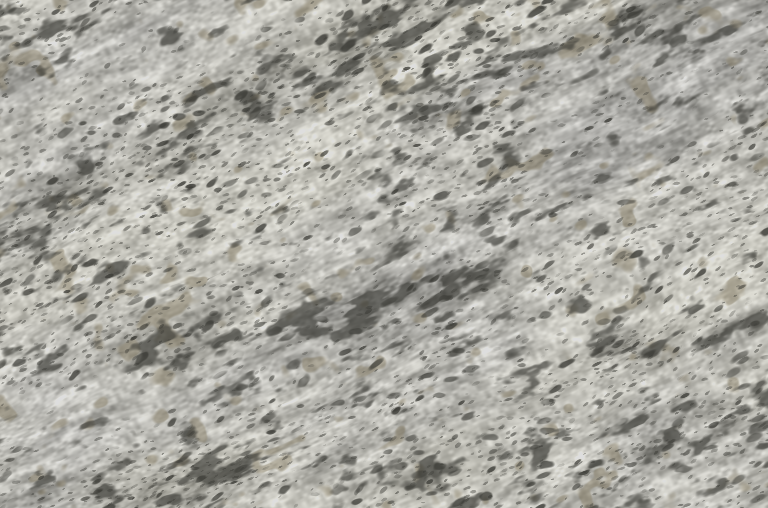
Reproduce this texture procedurally as a Shadertoy shader.

```glsl
// Pale grey granite with slanted grain, smoky veins and scattered dark mineral flecks.

const float GRAIN_ANGLE = 0.45;
const vec3 TINT = vec3(0.006, 0.003, -0.020);
const vec3 MICA = vec3(0.22, 0.22, 0.20);
const vec3 OCHRE = vec3(0.50, 0.46, 0.36);

// Vein segments: start xy, end xy, in canvas heights
const vec4 VEINS[7] = vec4[7](
    vec4(0.00, 0.57, 0.93, 1.02), vec4(0.85, 0.83, 1.38, 0.99),
    vec4(0.25, 0.32, 0.97, 0.42), vec4(1.22, 0.31, 1.52, 0.38),
    vec4(0.67, 0.05, 1.05, 0.16), vec4(0.08, 0.01, 0.48, 0.07),
    vec4(1.25, 0.10, 1.52, 0.22));

// Broad grey zones, laid out the same way
const vec4 ZONES[3] = vec4[3](
    vec4(0.00, 0.80, 0.45, 1.00), vec4(0.15, 0.17, 0.85, 0.38),
    vec4(1.12, 0.75, 1.52, 0.92));

float hash(vec2 p) {
    vec3 a = fract(p.xyx * 0.1031);
    a += dot(a, a.yzx + 33.33);
    return fract((a.x + a.y) * a.z);
}

float noise(vec2 p) {
    vec2 i = floor(p), f = fract(p);
    f = f * f * (3.0 - 2.0 * f);
    return mix(mix(hash(i), hash(i + vec2(1, 0)), f.x),
               mix(hash(i + vec2(0, 1)), hash(i + vec2(1, 1)), f.x), f.y);
}

float fbm(vec2 p, int octaves) {
    float sum = 0.0, total = 0.0, weight = 0.5;
    for (int i = 0; i < octaves; i++) {
        sum += weight * noise(p);
        total += weight;
        weight *= 0.5;
        p = p * 2.03 + 17.7;
    }
    return sum / total;
}

vec2 rotate(vec2 p, float angle) {
    float c = cos(angle), s = sin(angle);
    return vec2(c * p.x + s * p.y, c * p.y - s * p.x);
}

// Soft glow around a segment
float softBand(vec2 p, vec4 segment, float width) {
    vec2 along = segment.zw - segment.xy, offset = p - segment.xy;
    float t = clamp(dot(offset, along) / dot(along, along), 0.0, 1.0);
    float d = length(offset - along * t) / width;
    return exp(-d * d);
}

// Ragged flecks, at most one per jittered cell
float flecks(vec2 q, float cells, float density, float seed) {
    vec2 g = q * vec2(cells / 1.7, cells) + seed;
    vec2 home = floor(g);
    float ragged = 0.6 * (noise(g * 3.5) - 0.5);
    float cover = 0.0;
    for (int y = -1; y <= 1; y++)
    for (int x = -1; x <= 1; x++) {
        vec2 id = home + vec2(x, y);
        vec2 jitter = vec2(hash(id + 3.1), hash(id + 57.3));
        vec2 d = rotate(g - id - 0.15 - 0.7 * jitter, 1.6 * (hash(id + 91.7) - 0.5));
        float radius = mix(0.14, 0.34, pow(hash(id + 23.9), 1.5));
        float r = length(d * vec2(0.8, 1.25)) / radius + ragged;
        float present = smoothstep(-0.08, 0.08, density - hash(id + 71.3));
        float depth = mix(0.55, 1.0, hash(id + 37.9));
        cover = max(cover, present * depth * (1.0 - smoothstep(0.65, 1.25, r)));
    }
    return cover;
}

void mainImage(out vec4 fragColor, in vec2 fragCoord) {
    vec2 p = fragCoord / iResolution.y;

    // Grain space: x runs along the streaks, y across them
    vec2 q = rotate(p, GRAIN_ANGLE);
    q.y += 0.05 * (fbm(q * vec2(2.5, 4.0), 3) - 0.5);
    vec2 bent = p + 0.09 * (vec2(fbm(p * 6.0, 3), fbm(p * 6.0 + 40.0, 3)) - 0.5);

    // Large-scale structure
    float vein = 0.0, zone = 0.0;
    for (int i = 0; i < 7; i++) vein = max(vein, softBand(bent, VEINS[i], 0.05));
    for (int i = 0; i < 3; i++) zone = max(zone, softBand(bent, ZONES[i], 0.14));
    float cloud = fbm(q * vec2(2.5, 9.0) + 5.0, 4);
    vein *= smoothstep(0.20, 0.65, fbm(q * vec2(5.0, 16.0) + 31.0, 3));
    float grey = clamp(0.65 * zone + 1.6 * (cloud - 0.38), 0.0, 1.0);

    // Stone body: clouds, long streaks and crystal grain
    float streak = fbm(q * vec2(14.0, 62.0), 3) - 0.5;
    float mottle = fbm(q * vec2(24.0, 42.0) + 80.0, 3) - 0.5;
    float grain = noise(q * vec2(105.0, 165.0) + 9.0) - 0.5;
    float tone = 0.785 - 0.10 * grey - 0.10 * vein;
    tone += (0.22 + 0.18 * grey) * streak + 0.16 * mottle + 0.17 * grain;
    vec3 color = vec3(tone) + TINT * mix(1.5, 0.7, grey);

    // Ochre stains, smoky patches, then fine and coarse flecks
    float stain = smoothstep(0.70, 0.82, fbm(q * vec2(22.0, 30.0) + 150.0, 2));
    float smoke = fbm(q * vec2(20.0, 44.0) + 210.0, 3) + 0.20 * vein;
    float patches = smoothstep(0.63, 0.81, smoke);
    float cluster = fbm(q * vec2(5.0, 11.0) + 63.0, 3) - 0.5;
    float density = 0.38 + 0.8 * cluster + 0.35 * vein - 0.28 * zone;
    float fine = flecks(q, 82.0, density, 11.0);
    float coarse = flecks(q, 38.0, density - 0.04, 47.0);

    color = mix(color, OCHRE, 0.45 * stain);
    color = mix(color, MICA, 0.65 * patches);
    color = mix(color, MICA, 0.50 * fine);
    color = mix(color, MICA, 0.80 * coarse);
    fragColor = vec4(clamp(color, 0.0, 0.87), 1.0);
}
```
